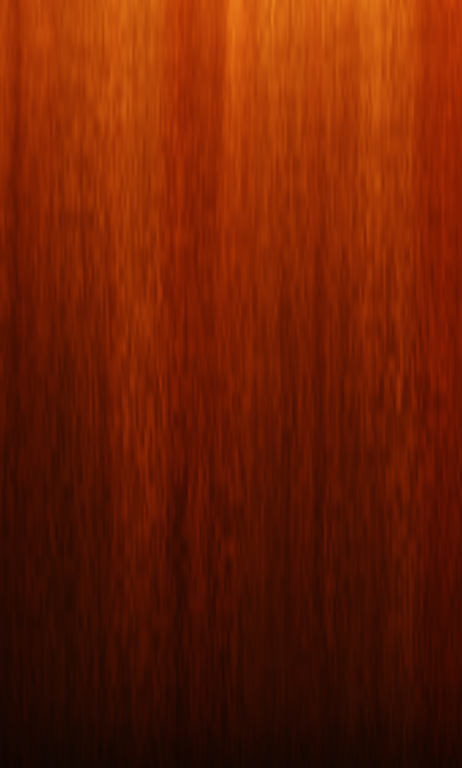
Reproduce this texture procedurally as a Shadertoy shader.

```glsl
float hash(vec2 p) {
    vec3 q = fract(vec3(p.xyx) * 0.1031);
    q += dot(q, q.yzx + 33.33);
    return fract((q.x + q.y) * q.z);
}

float noise(vec2 p) {
    vec2 cell = floor(p);
    vec2 f = fract(p);
    f = f * f * (3.0 - 2.0 * f);
    float low = mix(hash(cell), hash(cell + vec2(1, 0)), f.x);
    float high = mix(hash(cell + vec2(0, 1)), hash(cell + vec2(1, 1)), f.x);
    return mix(low, high, f.y);
}

// Soft vertical stripe around a centre line
float stripe(float x, float centre, float width) {
    float d = (x - centre) / width;
    return exp(-d * d);
}

// Plateau between two softened edges
float panel(float x, float left, float right, float soft) {
    return smoothstep(left - soft, left + soft, x)
         * (1.0 - smoothstep(right - soft, right + soft, x));
}

// Long fibres, centred on zero, at rising frequencies
float fibres(vec2 uv) {
    float sum = 0.0;
    float weight = 0.3;
    vec2 scale = vec2(22.0, 1.0);
    for (int i = 0; i < 4; i++) {
        sum += weight * (noise(uv * scale + float(i) * 17.3) - 0.5);
        scale *= vec2(1.95, 2.2);
        weight *= 1.03;
    }
    return sum;
}

// Short fine pores slanting slightly along the grain
float pores(vec2 uv) {
    vec2 slanted = vec2(uv.x + 0.02 * uv.y, uv.y);
    float fleck = noise(slanted * vec2(170.0, 42.0) + 5.0);
    float cluster = noise(uv * vec2(14.0, 4.0) + 31.0);
    return (fleck - 0.5) * mix(0.5, 1.2, cluster);
}

// Broad light and dark boards, as a brightness factor
float boards(float x, float y) {
    float upper = smoothstep(0.35, 0.75, y);
    float middle = stripe(y, 0.4, 0.34);
    float lower = 1.0 - smoothstep(0.2, 0.6, y);
    float gain = 1.0;
    gain -= (1.0 - smoothstep(0.0, 0.3, x)) * (0.07 + 0.24 * middle + 0.1 * lower);
    gain -= 0.09 * middle * stripe(x, 0.18, 0.07);
    gain += (0.05 + 0.09 * middle) * stripe(x, mix(0.34, 0.24, y), 0.06);
    gain -= 0.05 * panel(x, 0.34, 0.485, 0.025);
    gain -= 0.15 * lower * stripe(x, 0.39, 0.025);
    gain -= 0.06 * upper * (stripe(x, 0.41, 0.01) + stripe(x, 0.47, 0.012));
    gain += 0.06 * stripe(x, 0.435, 0.02) * (1.0 - upper);
    gain += 0.04 * upper * panel(x, 0.49, 0.89, 0.012);
    gain += 0.03 * stripe(x, 0.5, 0.025);
    gain -= 0.08 * middle * stripe(x, 0.7, 0.12);
    gain += (0.02 + 0.1 * lower) * stripe(x, 0.87, 0.06);
    gain -= 0.05 * smoothstep(0.885, 0.93, x);
    gain -= 0.07 * stripe(x, 0.925, 0.012);
    gain -= 0.08 * upper * stripe(x, 0.035, 0.014);
    return gain;
}

// Mahogany ramp from near black through red to amber
vec3 woodColour(float tone, float redness) {
    float r2 = tone * tone;
    float green = 0.01 + 0.18 * tone + 0.48 * r2 * r2;
    float blue = 0.008 + 0.19 * r2 * r2 * r2;
    return vec3(tone, green * (1.0 - 0.25 * redness), blue * (1.0 - 0.4 * redness));
}

void mainImage(out vec4 fragColor, in vec2 fragCoord) {
    vec2 uv = fragCoord / iResolution.xy;
    float y = uv.y;

    // Gentle drift of the grain
    float drift = 0.008 * (noise(uv * vec2(4.0, 3.0)) - 0.5);
    vec2 grain = vec2(uv.x + drift, y);

    // Light falling from above
    float light = 0.125 + 0.64 * y - 0.01 * y * y;
    light += 0.06 * stripe(uv.x, 0.66, 0.28) * smoothstep(0.8, 1.05, y);
    light -= 0.03 * stripe(y, 0.0, 0.06);
    float tone = light * boards(grain.x, y);

    // Fibres, pores and faint cross figure
    float contrast = mix(0.46, 0.2, smoothstep(0.35, 1.0, y));
    tone *= 1.0 + contrast * fibres(grain);
    tone *= 1.0 + mix(0.38, 0.13, smoothstep(0.3, 1.0, y)) * pores(grain);
    float figure = noise(uv * vec2(13.0, 46.0) + 8.0) - 0.5;
    tone *= 1.0 + 0.04 * figure * smoothstep(0.4, 0.9, y);

    // Redder boards
    float redness = 0.45 * panel(grain.x, 0.35, 0.485, 0.025)
                  + 0.6 * smoothstep(0.88, 0.93, grain.x)
                  + 0.3 * stripe(grain.x, 0.04, 0.04);
    redness += 0.5 * (noise(grain * vec2(28.0, 1.0) + 60.0) - 0.5);

    fragColor = vec4(clamp(woodColour(max(tone, 0.03), redness), 0.0, 1.0), 1.0);
}
```
